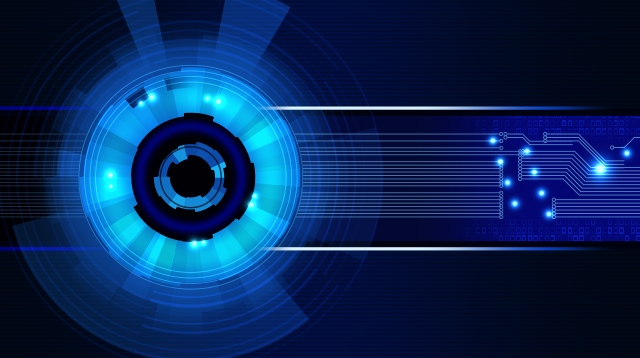
A Shadertoy shader for this background:

```glsl
// Glowing segmented dial on a dark blue banner with circuit wires and sparks.
#define CENTER vec2(0.533, 0.505)
#define RING_IN 0.181
#define RING_OUT 0.314
#define HAZE_OUT 0.47
#define BAND_Y 0.5015
#define BAND_HALF 0.175
#define RAIL_HALF 0.1965
#define WIRE_TOP 0.6256
#define WIRE_STEP 0.00965
#define WIRE_WIDTH 0.0012
#define TAU 6.2831853

float hash(float n) {
  n = fract(n * 0.1031);
  n *= n + 33.33;
  return fract(n * (n + n));
}

// Antialiased coverage of a signed distance
float inside(float d) { return clamp(0.5 - d * iResolution.y, 0.0, 1.0); }
float stroke(float d) { return inside(abs(d) - WIRE_WIDTH); }
float bump(float x, float width) { return exp(-x * x / (width * width)); }
float annulus(float r, float r0, float r1) { return inside(r - r1) * inside(r0 - r); }

float sector(float r, float a, float mid, float halfAngle, float r1) {
  float turn = abs(mod(a - mid + 0.5 * TAU, TAU) - 0.5 * TAU);
  return inside((turn - halfAngle) * r) * annulus(r, RING_OUT, r1);
}

// Random level per angular cell, with smooth joints
float cells(float r, float a, float n, float seed) {
  float t = (a / TAU + 0.5) * n, id = floor(t);
  float soft = min(0.5, n / (TAU * max(r, 0.01) * iResolution.y));
  return mix(hash(mod(id, n) + seed), hash(mod(id + 1.0, n) + seed),
             smoothstep(1.0 - soft, 1.0, t - id));
}

float node(vec2 p, vec2 at) { return stroke(distance(p, at) - 0.0045); }

// Wire from a node, with one 45 degree step down by "drop"
float trace(vec2 p, vec2 start, float bend, float drop, float end) {
  float slide = clamp(p.x - bend, 0.0, abs(drop));
  float slope = slide > 0.0 && slide < abs(drop) ? 0.707 : 1.0;
  float d = (p.y - start.y + sign(drop) * slide) * slope;
  float wire = stroke(d) * inside(start.x + 0.0045 - p.x) * inside(p.x - end);
  return max(wire, node(p, start));
}

vec3 spark(vec2 p, vec2 at, float size) {
  float d = distance(p, at) / size;
  return vec3(0.1, 0.65, 0.9) * bump(d, 1.7) + vec3(0.8, 0.9, 0.8) * bump(d, 0.75);
}

vec3 backdrop(vec2 p) {
  vec3 col = mix(vec3(0.0, 0.035, 0.085), vec3(0.005, 0.06, 0.27), bump(p.x - 0.9, 0.5));
  col *= 0.87 + 0.13 * sin(TAU * p.y / 0.0116);
  float dy = abs(p.y - BAND_Y);
  vec3 band = mix(vec3(0.0, 0.0, 0.02), vec3(0.01, 0.03, 0.2), smoothstep(0.1, 0.9, p.x));
  band = mix(band, vec3(0.015, 0.025, 0.45), smoothstep(1.15, 1.5, p.x));
  // Faint blocks along the band edges
  vec2 grid = p / vec2(0.016, 0.023), id = floor(grid), f = abs(fract(grid) - 0.5);
  float size = max(f.x, f.y), block = step(size, 0.38) * step(0.22, size);
  band += vec3(0.02, 0.08, 0.25) * block * hash(id.x + 57.0 * id.y)
        * smoothstep(1.25, 1.45, p.x) * smoothstep(0.09, 0.15, dy);
  col = mix(col, vec3(0.0, 0.01, 0.06), inside(dy - RAIL_HALF));
  col = mix(col, band, inside(dy - BAND_HALF));
  float rail = inside(abs(dy - RAIL_HALF) - 0.005);
  return mix(col, vec3(0.0, 0.01, 0.5), rail * (1.0 - smoothstep(0.2, 0.5, p.x)));
}

vec3 halo(vec3 col, float r, float a) {
  float wedges = sector(r, a, 1.87, 0.096, 0.62) + sector(r, a, 1.21, 0.17, 0.55)
    + 0.65 * sector(r, a, -1.876, 1.0, 0.517) + 0.3 * sector(r, a, -0.096, 0.36, 0.535);
  col += vec3(0.025, 0.13, 0.26) * wedges;
  float reach = 0.36 + 0.09 * cells(r, a, 19.0, 3.0);
  float haze = (1.0 - smoothstep(0.29, HAZE_OUT, r)) * (0.55 + 0.45 * inside(r - reach));
  haze *= 0.8 + 0.4 * cells(r, a, 31.0, 40.0) - 0.25 * smoothstep(0.5, 1.0, cos(a));
  col = mix(col, vec3(0.05, 0.29, 0.64), min(haze, 1.0));
  for (float i = 0.0; i < 9.0; i++) {
    float arc = inside(abs(r - 0.335 - 0.025 * i) - 0.0015 - 0.003 * hash(i + 8.0));
    col += vec3(0.01, 0.07, 0.24) * arc * cells(r, a, 5.0, 11.0 * i) * (1.0 - 0.07 * i);
  }
  return col;
}

vec3 dial(vec3 col, float r, float a) {
  // Bright outer ring, broken up at the upper left
  float worn = smoothstep(0.6, 1.0, cos(a - 2.4));
  float body = annulus(r, RING_IN - 0.015 * cells(r, a, 13.0, 70.0),
                       RING_OUT - 0.022 * cells(r, a, 17.0, 21.0));
  float cyan = bump(r - 0.225, 0.05) * (0.65 + 0.6 * cells(r, a, 23.0, 5.0)) * (1.0 - 0.6 * worn);
  vec3 ring = mix(vec3(0.04, 0.43, 0.87), vec3(0.03, 0.88, 1.0), min(cyan, 1.0));
  ring *= 0.83 + 0.25 * cells(r, a, 37.0, 90.0);
  float gap = step(0.5, cells(r, a, 29.0, 15.0)) * annulus(r, 0.25, 0.285) * worn;
  ring = mix(ring, vec3(0.01, 0.08, 0.3), 0.85 * gap);
  col = mix(mix(col, vec3(0.0, 0.0, 0.02), inside(r - RING_IN)), ring, body);
  for (float i = 0.0; i < 4.0; i++)
    col += vec3(0.08, 0.25, 0.25) * stroke(r - 0.266 - 0.0155 * i);
  // Deep blue groove and small inner ring
  col += vec3(0.0, 0.01, 0.42) * bump(r - 0.142, 0.016);
  float hub = annulus(r, 0.051 + 0.017 * cells(r, a, 9.0, 31.0), 0.107 - 0.02 * cells(r, a, 11.0, 52.0));
  vec3 hubColor = mix(vec3(0.04, 0.28, 0.65), vec3(0.1, 0.7, 0.96), cells(r, a, 14.0, 63.0));
  return mix(col, hubColor, hub * (1.0 - 0.7 * annulus(r, 0.083, 0.087)));
}

float wires(vec2 p, float r) {
  float ink = trace(p, vec2(1.71, 0.588), 1.744, -0.028, 1.9);
  float fade = mix(0.35, 0.9, smoothstep(0.5, 0.9, p.x)) * inside(RING_OUT - r);
  for (float k = 0.0; k < 25.0; k++) {
    float y = WIRE_TOP - k * WIRE_STEP, end = k > 4.0 && k < 7.0 ? 1.46 : 1.4;
    if (k != 1.0 && k != 3.0 && k != 7.0 && k != 16.0)
      ink = max(ink, fade * max(stroke(p.y - y) * inside(p.x - end), node(p, vec2(end, y))));
    if (k < 2.0) ink = max(ink, trace(p, vec2(1.412, y), 1.46, 0.02, 1.6));
    if (k < 3.0) ink = max(ink, trace(p, vec2(1.523, y), 1.616, 0.075, 1.744));
    else if (k > 4.0 && k < 14.0) ink = max(ink, trace(p, vec2(1.453, y), 1.625 - 0.004 * k, 0.045, 1.9));
    else if (k > 18.0) ink = max(ink, trace(p, vec2(1.547, y), 2.0, 0.01, 1.9));
  }
  return ink;
}

void mainImage(out vec4 fragColor, in vec2 fragCoord) {
  vec2 p = fragCoord / iResolution.y, q = p - CENTER;
  float r = length(q), a = atan(q.y, q.x);
  vec3 col = dial(halo(backdrop(p), r, a), r, a);
  col = mix(col, vec3(0.4, 0.66, 0.88), 0.8 * wires(p, r));
  // White rails fading to blue
  float rail = inside(abs(abs(p.y - BAND_Y) - RAIL_HALF) - 0.0045);
  vec3 railColor = mix(vec3(0.85, 0.95, 1.0), vec3(0.03, 0.25, 0.75), smoothstep(1.15, 1.55, p.x));
  col = mix(col, railColor, rail * smoothstep(0.7, 0.82, p.x) * (1.0 - smoothstep(1.5, 1.73, p.x)));
  // Sparks in pairs around the dial, then scattered over the circuit
  for (float i = 0.0; i < 10.0; i++) {
    float k = floor(i / 2.0), side = mod(i, 2.0);
    float turn = radians(116.0 + 78.5 * k - 16.0 * mod(k, 2.0) + 8.0 * side);
    float orbit = 0.214 + 0.035 * cos(k * TAU / 5.0);
    col += spark(p, CENTER + orbit * vec2(cos(turn), sin(turn)), 0.009 - 0.003 * side);
  }
  for (float i = 0.0; i < 8.0; i++)
    col += spark(p, vec2(1.377 + 0.17 * fract(0.56 * i), 0.607 - 0.0293 * i), 0.008);
  col += spark(p, vec2(1.677, 0.528), 0.018) + spark(p, vec2(1.751, 0.572), 0.008);
  fragColor = vec4(min(col, 1.0), 1.0);
}
```
